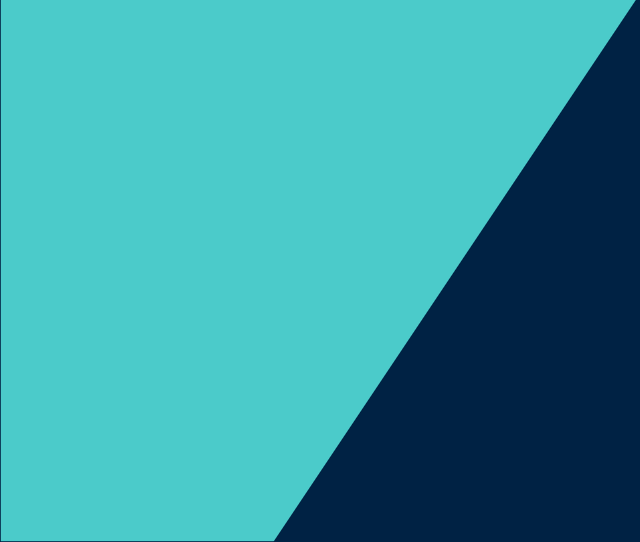
Write a WebGL 1 fragment shader that draws this background.

```glsl
precision highp float;

uniform vec2 u_resolution;

// Signed distance to the line through a and b, positive on its left side
float leftOfLine(vec2 p, vec2 a, vec2 b) {
  vec2 direction = normalize(b - a);
  return dot(p - a, vec2(-direction.y, direction.x));
}

// Pixel coverage for a distance given in units of the canvas height
float coverage(float dist) {
  return clamp(dist * u_resolution.y + 0.5, 0.0, 1.0);
}

void main() {
  vec2 p = gl_FragCoord.xy / u_resolution.y;
  float aspect = u_resolution.x / u_resolution.y;

  vec3 navy = vec3(0.0, 0.133, 0.267);
  vec3 teal = vec3(0.294, 0.796, 0.792);

  // Slanted edge of the teal panel
  float panel = coverage(leftOfLine(p, vec2(0.427 * aspect, 0.0), vec2(0.9935 * aspect, 1.0)));

  // Hairline navy margin on the left and bottom
  panel *= coverage(p.x - 0.0015) * coverage(p.y - 0.0015);

  gl_FragColor = vec4(mix(navy, teal, panel), 1.0);
}
```
